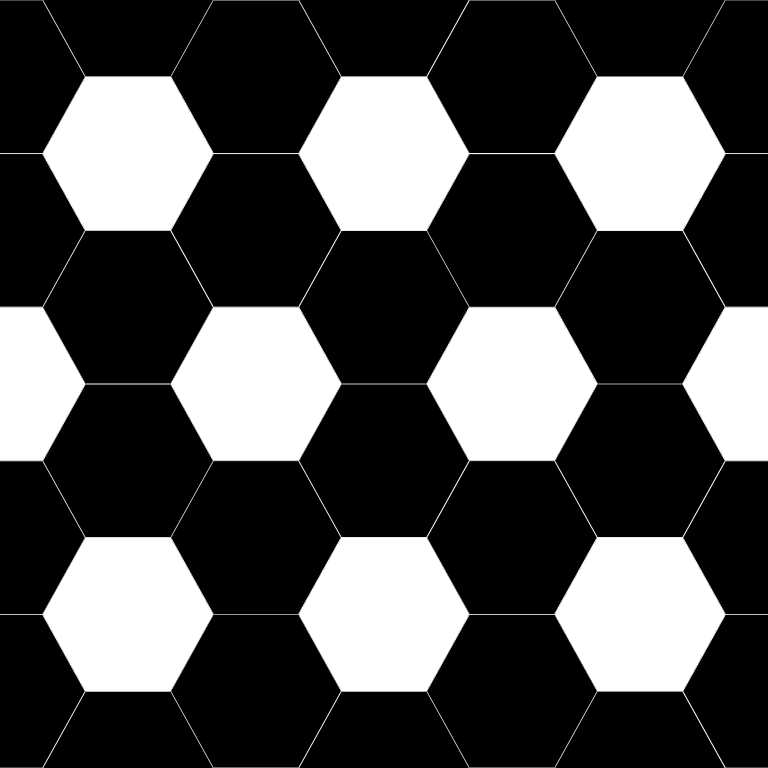
Write a WebGL 2 fragment shader that draws this pattern.

```glsl
#version 300 es
precision highp float;
// Honeycomb of black flat-topped hexagons with staggered white ones, 6 columns by 5 rows.
// Two interleaved rectangular lattices give the cells; hairlines of slightly uneven
// width follow the shared edges. Whole cell counts make the canvas tile.

uniform vec2 u_resolution;
out vec4 outColor;

const vec2 CELLS = vec2(3.0, 5.0);         // cells of one lattice across and down
const vec2 PITCH = 1.0 / CELLS;            // spacing within one lattice
const vec2 HEX_HALF = vec2(PITCH.x / 3.0, PITCH.y / 2.0); // half width, half height
const float WHITE_ROW_GAP = 0.3;           // height between staggered white rows
const float LINE_WIDTH = 0.0011;           // mean hairline width
const float LINE_VARIATION = 0.3;          // relative change of width per edge
const vec3 BLACK = vec3(0.0);
const vec3 WHITE = vec3(1.0);

float hash(vec2 p) {
    return fract(sin(dot(p, vec2(127.1, 311.7))) * 43758.5453);
}

// Offset from the nearest multiple of the period
vec2 wrapCentered(vec2 p, vec2 period) {
    return p - period * floor(p / period + 0.5);
}

// Distances to the flat edges (x) and to the slanted edges (y), negative inside
vec2 hexEdges(vec2 p) {
    p = abs(p);
    vec2 slope = vec2(1.0, 0.5) / HEX_HALF;
    return vec2(p.y - HEX_HALF.y, (dot(p, slope) - 1.0) / length(slope));
}

float hexDistance(vec2 p) {
    vec2 edges = hexEdges(p);
    return max(edges.x, edges.y);
}

// Share of a pixel that lies inside a signed distance
float coverage(float dist, float pixel) {
    return clamp(0.5 - dist / pixel, 0.0, 1.0);
}

void main() {
    vec2 uv = gl_FragCoord.xy / u_resolution;
    float pixel = 1.0 / min(u_resolution.x, u_resolution.y);

    // Position in the nearest cell of each lattice; the deeper one owns the point
    vec2 evenLocal = wrapCentered(uv - vec2(0.5 * PITCH.x, 0.0), PITCH);
    vec2 oddLocal = wrapCentered(uv - vec2(0.0, 0.5 * PITCH.y), PITCH);
    bool isEven = hexDistance(evenLocal) < hexDistance(oddLocal);
    vec2 local = isEven ? evenLocal : oddLocal;

    // Nearest edge, named by its wrapped midpoint so both sides agree
    vec2 edges = hexEdges(local);
    vec2 side = vec2(local.x < 0.0 ? -1.0 : 1.0, local.y < 0.0 ? -1.0 : 1.0);
    vec2 toMiddle = edges.x > edges.y ? vec2(0.0, 0.5) : vec2(0.25);
    vec2 middle = uv - local + side * toMiddle * PITCH;
    vec2 edgeId = mod(floor(middle * CELLS * 4.0 + 0.5), CELLS * 4.0);

    // Hairline
    float variation = 1.0 + LINE_VARIATION * (2.0 * hash(edgeId) - 1.0);
    float halfLine = 0.5 * LINE_WIDTH * variation;
    float edgeDistance = -max(edges.x, edges.y);
    float line = coverage(edgeDistance - halfLine, pixel)
               - coverage(edgeDistance + halfLine, pixel);

    // White hexagons: one middle row, and a staggered row above and below it
    float fromMiddle = uv.y - 0.5;
    float middleRow = hexDistance(vec2(oddLocal.x, fromMiddle));
    float outerRows = hexDistance(vec2(evenLocal.x, abs(fromMiddle) - WHITE_ROW_GAP));
    float fill = coverage(min(middleRow, outerRows), pixel);

    outColor = vec4(mix(BLACK, WHITE, max(fill, line)), 1.0);
}
```
